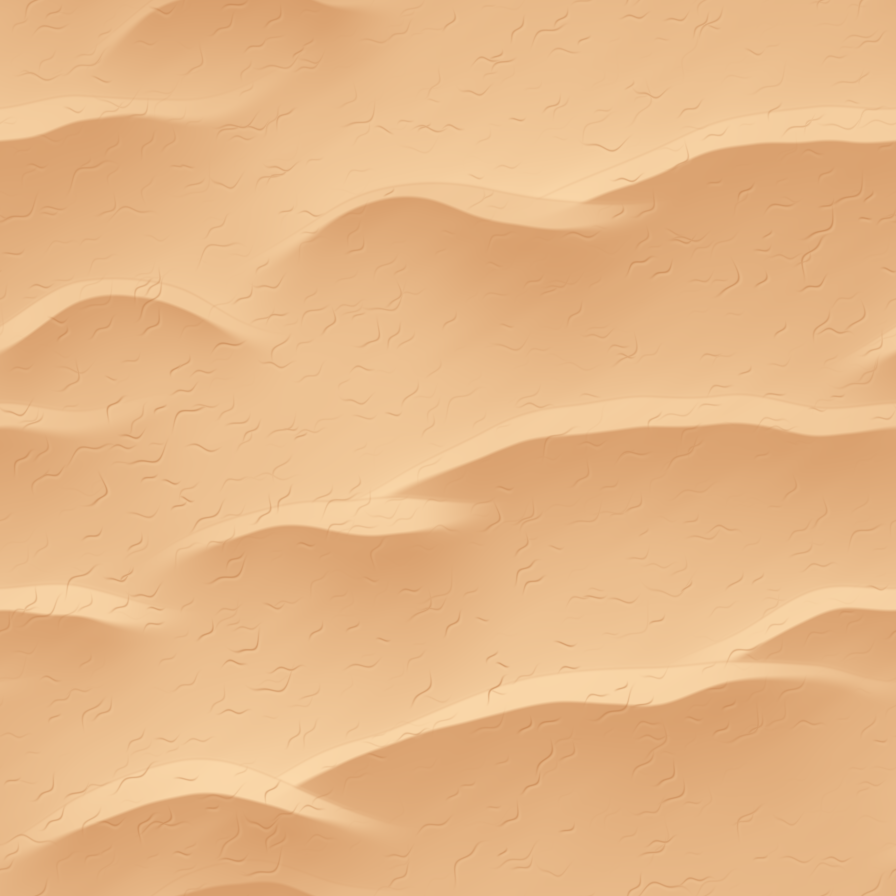
Reproduce this texture procedurally as a three.js fragment shader.

```glsl
// Wind-blown sand dunes: a loop of tapered ridges, each with a pale crest ribbon
// and a shaded lee side that fades downwards, under fine curved scratches.
// All noise, ridges and scratch cells wrap, so the square tiles.

varying vec2 vUv;

float hash(vec2 p) {
  return fract(sin(dot(p, vec2(127.1, 311.7))) * 43758.5453);
}

// Value noise that repeats after a whole number of cells
float wrapNoise(vec2 p, vec2 period) {
  vec2 i = floor(p);
  vec2 f = fract(p);
  f = f * f * (3.0 - 2.0 * f);
  vec2 a = mod(i, period);
  vec2 b = mod(i + 1.0, period);
  return mix(mix(hash(a), hash(vec2(b.x, a.y)), f.x),
             mix(hash(vec2(a.x, b.y)), hash(b), f.x), f.y);
}

// Noise along x only, one independent strand per seed
float strand(float x, float cells, float seed) {
  return wrapNoise(vec2(x * cells, seed), vec2(cells, 256.0));
}

// Lays one dune over the tone: lit slope, crest ribbon, then lee shadow
float addDune(float tone, vec2 uv, float id) {
  float isLong = 1.0 - step(0.5, abs(mod(id, 3.0) - 1.0));
  float center = fract(id * 0.618 + 0.27);
  float halfWidth = mix(0.2 + 0.09 * hash(vec2(id, 3.0)), 0.5, isLong);
  float u = (fract(uv.x - center + 0.5) - 0.5) / halfWidth;
  float strength = 1.0 - smoothstep(0.4, 1.0, abs(u));

  float hump = pow(max(1.0 - u * u, 0.0), 2.0);
  float crest = 1.0 - (id + 0.5) / 9.0
    + mix(0.065, 0.05, isLong) * hump + mix(0.035, 0.09, isLong) * u
    + 0.075 * (strand(uv.x, 5.0, id + 10.0) - 0.5)
    + 0.018 * (strand(uv.x, 11.0, id + 30.0) - 0.5);
  float below = fract(crest - uv.y + 0.25) - 0.25;

  // Windward slope brightens towards the crest
  float slope = exp(min(below, 0.0) / 0.05) * (1.0 - smoothstep(0.0, 0.08, below));
  tone += 0.14 * strength * slope;

  // Pale ribbon of uneven width with a thin upper outline
  float width = strength * (0.006 + 0.03 * strand(uv.x, 7.0, id + 50.0)
                                  + 0.007 * strand(uv.x, 19.0, id + 70.0));
  float ribbon = smoothstep(-0.005, 0.004, below)
               * (1.0 - smoothstep(width, width + 0.03, below));
  float ribbonTone = 0.68 + 0.26 * strand(uv.x, 4.0, id + 90.0);
  tone = mix(tone, ribbonTone, ribbon * strength * 0.9);
  tone -= 0.13 * strength * exp(-pow(below / 0.0016, 2.0));

  // Lee shadow: crisp at the ribbon, soft at the ends and downwards
  float depth = max(below - width, 0.0);
  float reach = mix(0.075, 0.15, isLong) * (0.65 + 0.7 * strand(uv.x, 4.0, id + 110.0));
  float edge = smoothstep(0.0, mix(0.035, 0.005, strength), depth);
  float shade = edge * exp(-pow(depth / reach, 1.4));
  return mix(tone, 0.08, shade * strength * 0.9);
}

// Short curved strokes, one per cell: x is the dark groove, y its lit lip
vec2 scratches(vec2 uv, float cells, float seed) {
  vec2 p = uv * cells;
  vec2 home = floor(p);
  vec2 ink = vec2(0.0);
  for (int j = -1; j <= 1; j++) {
    for (int i = -1; i <= 1; i++) {
      vec2 cell = home + vec2(float(i), float(j));
      vec2 key = mod(cell, cells) + seed;
      vec2 q = p - cell - vec2(hash(key), hash(key + 17.3));
      float angle = mix(-0.1, 1.1, hash(key + 31.7));
      float c = cos(angle);
      float s = sin(angle);
      q = vec2(c * q.x + s * q.y, c * q.y - s * q.x);
      float bend = (hash(key + 47.1) - 0.4) * 2.2;
      float span = mix(0.25, 0.75, hash(key + 59.9));
      float off = (q.y - bend * q.x * q.x + 0.06 * sin(q.x * 9.0))
                / sqrt(1.0 + 4.0 * bend * bend * q.x * q.x) / cells;
      float taper = 1.0 - smoothstep(0.2, 1.0, abs(q.x) / span);
      float weight = taper * smoothstep(0.25, 1.0, hash(key + 71.3));
      ink.x = max(ink.x, weight * exp(-pow(off / 0.0012, 2.0)));
      ink.y = max(ink.y, weight * exp(-pow((off + 0.003) / 0.002, 2.0)));
    }
  }
  return ink;
}

void main() {
  vec2 uv = vUv;

  // Broad drifts and faint slanted wind streaks
  float tone = 0.6 + 0.2 * (wrapNoise(uv * vec2(3.0, 5.0), vec2(3.0, 5.0)) - 0.5);
  for (int i = 0; i < 9; i++) {
    tone = addDune(tone, uv, float(i));
  }
  vec2 wind = vec2(48.0 * uv.y - 32.0 * uv.x, 8.0 * uv.x + 8.0 * uv.y);
  tone += 0.04 * (wrapNoise(wind, vec2(16.0, 8.0)) - 0.5);

  vec3 shadowSand = vec3(0.83, 0.59, 0.39);
  vec3 sunlitSand = vec3(0.99, 0.86, 0.68);
  vec3 grooveBrown = vec3(0.74, 0.46, 0.25);
  vec3 color = mix(shadowSand, sunlitSand, clamp(tone, 0.0, 1.0));

  // Scratches gather in patches
  float patches = 0.4 + 0.6 * wrapNoise(uv * 6.0 + 0.5, vec2(6.0));
  vec2 ink = max(scratches(uv, 19.0, 5.0), scratches(uv, 29.0, 83.0)) * patches;
  color = mix(color, sunlitSand, 0.2 * ink.y);
  color = mix(color, grooveBrown, 0.5 * ink.x);
  gl_FragColor = vec4(color, 1.0);
}
```
